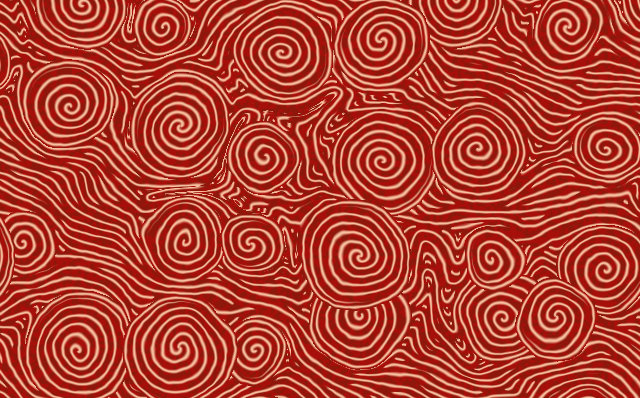
Give the GLSL for this pattern, as a WebGL 1 fragment shader.

```glsl
precision highp float;
// Engraved swirls: cream lines on a mottled red ground.
// Scattered spiral discs sit over contour lines of a warped flow field that
// bends round each disc; lines split where contours spread, to keep spacing even.

uniform vec2 u_resolution;

const vec3 DEEP_RED   = vec3(0.55, 0.09, 0.04);
const vec3 BRIGHT_RED = vec3(0.65, 0.06, 0.04);
const vec3 CREAM      = vec3(0.97, 0.76, 0.63);

// Lengths are fractions of the canvas height.
const float SPACING     = 0.0225;  // between neighbouring lines
const float LINE_REACH  = 0.0058;  // half width, soft edge included
const float CELL        = 0.265;   // one spiral disc per cell
const float JITTER      = 0.6;
const float RADIUS_MIN  = 0.065;
const float RADIUS_MAX  = 0.138;
const float BEND_REACH  = 1.9;     // disc influence on the flow, in radii
const float GRAIN_SCALE = 130.0;
const float TAU         = 6.2831853;

float hash(vec2 p) {
  p = fract(p * vec2(0.1031, 0.1137));
  p += dot(p, p.yx + 33.33);
  return fract((p.x + p.y) * p.x * 7.31 + p.y * 13.7);
}

float noise(vec2 p) {
  vec2 i = floor(p), f = fract(p);
  f = f * f * f * (f * (f * 6.0 - 15.0) + 10.0);
  return mix(mix(hash(i), hash(i + vec2(1.0, 0.0)), f.x),
             mix(hash(i + vec2(0.0, 1.0)), hash(i + 1.0), f.x), f.y);
}

vec2 noise2(vec2 p) {
  return vec2(noise(p + 17.3), noise(p + 71.9)) - 0.5;
}

// Disc of a cell: centre, radius and stacking rank.
vec4 discOf(vec2 cell) {
  vec2 key = cell + 40.0;
  vec2 jitter = vec2(hash(key), hash(key + 113.0)) - 0.5;
  float radius = mix(RADIUS_MIN, RADIUS_MAX, hash(key + 227.0));
  return vec4((cell + 0.5 + JITTER * jitter) * CELL, radius, hash(key + 331.0));
}

// Flow potential; points near a disc are drawn to its centre, so that the
// contours pass round it.
float flow(vec2 p) {
  vec2 q = p;
  vec2 home = floor(p / CELL);
  for (int j = -1; j <= 1; j++) {
    for (int i = -1; i <= 1; i++) {
      vec4 disc = discOf(home + vec2(float(i), float(j)));
      vec2 away = p - disc.xy;
      float ratio = length(away) / disc.z;
      float pull = min(1.0, 1.0 / max(ratio * ratio, 0.01));
      q -= away * pull * (1.0 - smoothstep(1.0, BEND_REACH, ratio));
    }
  }
  q += 0.16 * noise2(q * 3.1);
  return dot(q, vec2(0.3, 1.0)) + 0.42 * noise(q * 2.6) + 0.1 * noise(q * 6.5);
}

// Soft stroke: 1 on the line, 0 beyond its reach.
float stroke(float dist, float weight) {
  float reach = max(LINE_REACH * weight, 1.2 / u_resolution.y);
  return (1.0 - smoothstep(0.0, reach, dist)) * min(1.0, weight * 1.5);
}

float toInteger(float x) {
  return abs(fract(x + 0.5) - 0.5);
}

// Contours of the flow, doubled in number where they would lie too far apart.
float flowInk(vec2 p, float weight) {
  const float STEP = 0.0015;
  float f = flow(p);
  vec2 slope = vec2(flow(p + vec2(STEP, 0.0)), flow(p + vec2(0.0, STEP))) - f;
  float gradient = max(length(slope) / STEP, 0.12);
  float level = log2(1.0 / (SPACING * gradient));
  float density = exp2(floor(level));
  float split = smoothstep(0.4, 0.62, fract(level));
  float phase = f * density;
  float perUnit = density * gradient;
  float mainLine = stroke(toInteger(phase) / perUnit, weight);
  float extraLine = stroke(toInteger(phase + 0.5) / perUnit, weight * split);
  return max(mainLine, extraLine);
}

// Spiral arms with a closed rim, heavier towards the middle.
float spiralInk(vec2 p, vec4 disc, float weight) {
  vec2 v = p - disc.xy;
  float r = length(v);
  float arms = disc.w > 0.6 ? 2.0 : 1.0;
  float turn = fract(disc.w * 37.0) > 0.4 ? arms : -arms;
  float phase = r / SPACING + turn * atan(v.y, v.x) / TAU + disc.w * 9.0;
  float gradient = length(vec2(1.0 / SPACING, arms / (TAU * max(r, 0.003))));
  float arm = stroke(toInteger(phase) / gradient, weight * mix(1.3, 0.95, r / disc.z));
  arm *= 1.0 - smoothstep(-0.6, -0.35, (r - disc.z) / SPACING);
  return max(arm, stroke(abs(r - disc.z), weight));
}

void main() {
  vec2 uv = gl_FragCoord.xy / u_resolution.y;
  // Hand-drawn wobble of position and line weight
  vec2 p = uv + 0.018 * noise2(uv * 11.0) + 0.003 * noise2(uv * 55.0);
  float weight = mix(0.8, 1.2, noise(uv * 28.0));

  // Topmost disc covering this point
  vec4 top = vec4(0.0, 0.0, 0.0, -1.0);
  vec2 home = floor(p / CELL);
  for (int j = -1; j <= 1; j++) {
    for (int i = -1; i <= 1; i++) {
      vec4 disc = discOf(home + vec2(float(i), float(j)));
      bool covers = distance(p, disc.xy) < disc.z + 0.35 * SPACING;
      if (covers && disc.w > top.w) top = disc;
    }
  }
  float ink = top.w < 0.0 ? flowInk(p, weight) : spiralInk(p, top, weight);

  // Mottled ground under the ink
  float grain = smoothstep(0.35, 0.65, noise(uv * GRAIN_SCALE));
  vec3 ground = mix(DEEP_RED, BRIGHT_RED, grain);
  gl_FragColor = vec4(mix(ground, CREAM, ink), 1.0);
}
```
